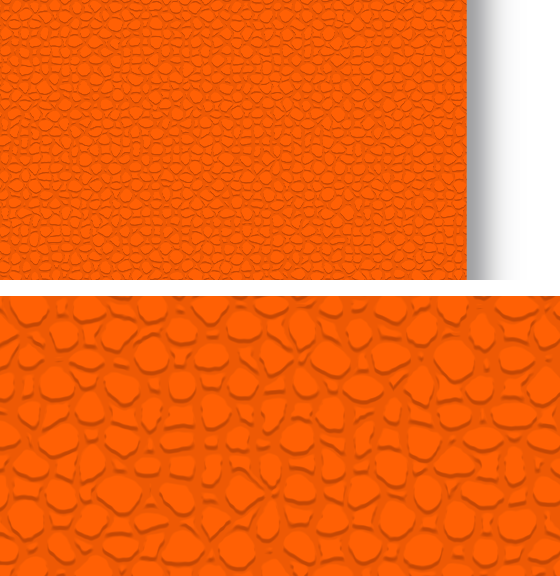
Top, the full canvas; bottom, a detail of the centre.
A Shadertoy shader for this texture:

```glsl
// Embossed orange leather panel beside a white margin with a soft drop shadow.
// Two families of wandering grooves cut it into large and small rounded cells;
// each cell casts a thin dark line into the groove beneath it.

const float PANEL_EDGE = 0.8333;          // fraction of the canvas width
const vec2  CELL_SIZE = vec2(0.036, 0.032); // in canvas heights
const float BULGE = 0.15;                 // alternation of large and small cells
const float WANDER = 0.56;                // random drift of the grooves
const float ROUGHNESS = 0.10;             // fine raggedness of the edges
const float GROOVE_MIN = 0.07;            // groove half widths, in cells
const float GROOVE_MAX = 0.19;
const float CORNER_ROUNDING = 0.20;
const float SHADE_DROP = 0.15;            // length of the cast line, in cells
const float EDGE_SOFTNESS = 0.05;
const float SHADOW_REACH = 0.094;
const float SHADOW_STRENGTH = 0.37;

const vec3 FACE_COLOR   = vec3(1.00, 0.378, 0.018);
const vec3 GROOVE_COLOR = vec3(0.932, 0.350, 0.020);
const vec3 SHADE_COLOR  = vec3(0.77, 0.280, 0.020);
const vec3 MARGIN_COLOR = vec3(1.0);
const vec3 SHADOW_TINT  = vec3(1.0, 1.0, 0.98);
const float PI = 3.14159;

float hash(vec2 cell) {
    uvec2 n = uvec2(ivec2(cell) + 4096);
    uint h = n.x * 1597334677u ^ n.y * 3812015801u;
    h = (h ^ (h >> 15)) * 2246822519u;
    h = (h ^ (h >> 13)) * 3266489917u;
    return float((h ^ (h >> 16)) & 65535u) / 65535.0;
}

float valueNoise(vec2 p) {
    vec2 i = floor(p);
    vec2 f = fract(p);
    f = f * f * (3.0 - 2.0 * f);
    float low  = mix(hash(i), hash(i + vec2(1, 0)), f.x);
    float high = mix(hash(i + vec2(0, 1)), hash(i + vec2(1, 1)), f.x);
    return mix(low, high, f.y);
}

float smoothMin(float a, float b, float k) {
    float h = max(k - abs(a - b), 0.0) / k;
    return min(a, b) - 0.25 * k * h * h;
}

// Distance to the nearest of a family of wavy parallel grooves.
float grooveDistance(float across, float along, float seed) {
    float nearest = 1.0;
    for (int k = -1; k <= 2; k++) {
        float id = floor(across) + float(k);
        float parity = 1.0 - 2.0 * mod(id, 2.0);
        float drift = valueNoise(vec2(along * 1.1, id + seed)) - 0.5;
        float center = id + BULGE * parity * sin(PI * along) + WANDER * drift;
        nearest = min(nearest, abs(across - center));
    }
    return nearest;
}

// Coverage of the raised cell faces; q is measured in cells.
float raisedFace(vec2 q, float softness) {
    vec2 ragged = vec2(valueNoise(q * 5.0 + 300.0), valueNoise(q * 5.0 + 700.0));
    vec2 r = q + ROUGHNESS * (ragged - 0.5) * vec2(1.0, 0.5);
    float columns = grooveDistance(r.x, r.y, 500.0);
    float rows = grooveDistance(r.y, r.x, 900.0);
    float d = smoothMin(columns, rows, CORNER_ROUNDING);
    float halfWidth = mix(GROOVE_MIN, GROOVE_MAX, valueNoise(q * 0.8 + 150.0));
    return smoothstep(-softness, softness, d - halfWidth);
}

vec3 leather(vec2 p, float pixel) {
    vec2 q = p / CELL_SIZE;
    float softness = max(EDGE_SOFTNESS, 0.5 * pixel / CELL_SIZE.y);
    float face = raisedFace(q, softness);
    float above = raisedFace(q + vec2(0.0, SHADE_DROP), softness);
    vec3 color = mix(GROOVE_COLOR, FACE_COLOR, face);
    return mix(color, SHADE_COLOR, above * (1.0 - face));
}

void mainImage(out vec4 fragColor, in vec2 fragCoord) {
    float pixel = 1.0 / iResolution.y;
    vec2 p = fragCoord * pixel;
    float beyond = p.x - PANEL_EDGE * iResolution.x * pixel;

    // Margin with the panel's shadow.
    float fall = max(beyond, 0.0) / SHADOW_REACH;
    vec3 margin = MARGIN_COLOR - SHADOW_TINT * SHADOW_STRENGTH * exp(-fall * fall);

    float outside = smoothstep(-0.5 * pixel, 0.5 * pixel, beyond);
    fragColor = vec4(mix(leather(p, pixel), margin, outside), 1.0);
}
```
